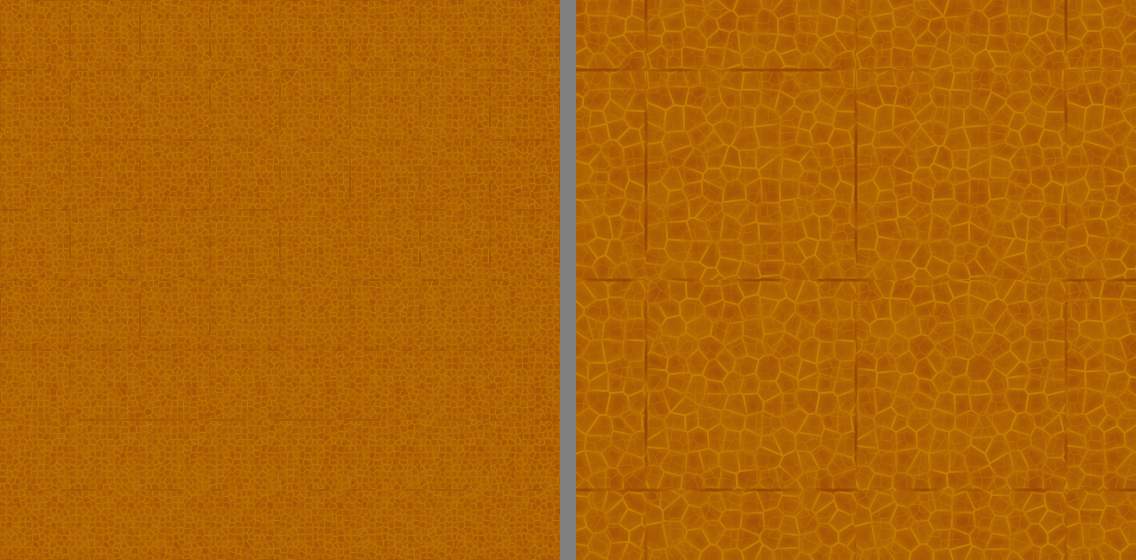
Left: the whole. Right: its middle third, enlarged.
Write a WebGL 1 fragment shader that draws this texture.

```glsl
precision highp float;
// Amber leather tiles, 8 by 8, with fine yellow cracks, mottling and worn dark seams.

uniform vec2 u_resolution;

const float TILES = 8.0;          // repeats across and down
const float CELLS = 11.0;         // large crack cells across a tile
const float FINE_CELLS = 17.0;    // small crack cells across a tile
const float JITTER = 0.42;        // scatter of the cell centres
const float RING_PULL = 0.4;      // how far centres gather into rings
const float DRIFT = 0.35;         // change from one tile to the next
const float CRACK_WIDTH = 0.05;   // half width, in cells
const float SEAM_WIDTH = 0.007;   // half width, in tiles
const vec3 DARK = vec3(0.615, 0.290, 0.022);
const vec3 BASE = vec3(0.675, 0.370, 0.012);
const vec3 LIGHT = vec3(0.710, 0.425, 0.008);
const vec3 CRACK = vec3(0.770, 0.505, 0.010);
const vec3 SEAM = vec3(0.540, 0.220, 0.015);

vec2 hash2(vec2 p) {
  vec3 q = fract(vec3(p.xyx) * vec3(0.1031, 0.1030, 0.0973));
  q += dot(q, q.yzx + 33.33);
  return fract((q.xx + q.yz) * q.zy);
}

float cornerSlope(vec2 corner, vec2 offset) {
  float angle = 6.2832 * hash2(corner + 200.0).x;
  return dot(vec2(cos(angle), sin(angle)), offset);
}

float gradientNoise(vec2 p) {
  vec2 i = floor(p), f = fract(p);
  vec2 w = f * f * f * (f * (f * 6.0 - 15.0) + 10.0);
  vec2 e = vec2(1.0, 0.0);
  return mix(mix(cornerSlope(i, f), cornerSlope(i + e, f - e), w.x),
             mix(cornerSlope(i + e.yx, f - e.yx), cornerSlope(i + 1.0, f - 1.0), w.x), w.y);
}

// Cell centre: jittered, slowly orbiting from tile to tile, drawn towards rings.
vec2 cellCentre(vec2 cell, vec2 tile, float count) {
  vec2 rnd = hash2(cell + vec2(40.0, 70.0 + 31.0 * tile.y + count));
  float angle = 6.2832 * rnd.x + DRIFT * tile.x;
  vec2 centre = cell + 0.5 + JITTER * sqrt(rnd.y) * vec2(cos(angle), sin(angle));
  vec2 arm = centre - 0.5 * count;
  float radius = max(length(arm), 0.01);
  return centre + arm / radius * RING_PULL * (floor(radius + 0.5) - radius);
}

// x: distance to the nearest cell border, y: random tone of the cell.
vec2 crackCells(vec2 p, vec2 tile, float count) {
  vec2 home = floor(p), nearest = vec2(0.0), owner = home;
  float best = 9.0;
  for (int y = -2; y <= 2; y++) {
    for (int x = -2; x <= 2; x++) {
      vec2 cell = home + vec2(float(x), float(y));
      vec2 toCentre = cellCentre(cell, tile, count) - p;
      float d = dot(toCentre, toCentre);
      if (d < best) { best = d; nearest = toCentre; owner = cell; }
    }
  }
  float border = 9.0;
  for (int y = -2; y <= 2; y++) {
    for (int x = -2; x <= 2; x++) {
      vec2 toCentre = cellCentre(home + vec2(float(x), float(y)), tile, count) - p;
      vec2 gap = toCentre - nearest;
      if (dot(gap, gap) > 0.0001)
        border = min(border, dot(0.5 * (toCentre + nearest), normalize(gap)));
    }
  }
  return vec2(border, hash2(owner + vec2(90.0, 50.0 + 17.0 * tile.y)).x);
}

// Antialiased line coverage that keeps its weight when thinner than a pixel.
float lineCover(float dist, float halfWidth, float pixel) {
  return clamp((halfWidth - dist) / pixel + 0.5, 0.0, 1.0)
       - clamp((-halfWidth - dist) / pixel + 0.5, 0.0, 1.0);
}

void main() {
  vec2 grid = gl_FragCoord.xy / u_resolution * TILES;
  vec2 tile = floor(grid), p = fract(grid);
  float pixel = TILES / min(u_resolution.x, u_resolution.y);

  // Mottled ground, drifting a little between columns
  vec2 shift = vec2(0.08 * tile.x, 13.0 * tile.y);
  float blotch = gradientNoise(p * 6.0 + shift);
  float grain = gradientNoise(p * 23.0 + shift * 2.0 + 9.0);
  float broad = gradientNoise(grid * 0.45 + 30.0);

  // Two layers of cells; their cores are darker than their rims
  vec2 big = crackCells(p * CELLS, tile, CELLS);
  vec2 fine = crackCells(p * FINE_CELLS, tile, FINE_CELLS);
  float core = smoothstep(0.03, 0.40, big.x);
  float tone = 0.30 + 0.65 * blotch + 0.35 * grain + 0.20 * broad
             - 0.50 * core - 0.40 * (big.y - 0.5) - 0.15 * (fine.y - 0.5);
  vec3 colour = mix(BASE, LIGHT, clamp(tone, 0.0, 1.0));
  colour = mix(colour, DARK, clamp(-tone, 0.0, 1.0));

  // Cracks of uneven strength
  float wear = smoothstep(-0.35, 0.4, gradientNoise(p * 8.0 + shift + 55.0));
  float bigCrack = lineCover(big.x, CRACK_WIDTH, pixel * CELLS);
  float fineCrack = lineCover(fine.x, CRACK_WIDTH, pixel * FINE_CELLS);
  colour = mix(colour, CRACK, bigCrack * mix(0.35, 0.95, wear));
  colour = mix(colour, CRACK, fineCrack * mix(0.40, 0.10, wear));

  // Worn seams, with upright ones fading out in the lower rows
  vec2 nearLine = floor(grid + 0.5);
  vec2 seamDist = abs(grid - nearLine);
  float upright = smoothstep(0.04, 0.2, p.y) * smoothstep(0.97, 0.75, p.y);
  upright *= mix(0.15, 0.75, smoothstep(0.5, 3.2, tile.y - 0.15 * tile.x));
  upright *= smoothstep(-0.4, 0.15, gradientNoise(vec2(nearLine.x * 3.3, grid.y * 5.0)));
  float level = 0.65 * smoothstep(-0.2, 0.2, gradientNoise(vec2(grid.x * 4.0, nearLine.y * 3.7)));
  colour = mix(colour, SEAM, upright * lineCover(seamDist.x, SEAM_WIDTH, pixel));
  colour = mix(colour, SEAM, level * lineCover(seamDist.y, SEAM_WIDTH, pixel));

  gl_FragColor = vec4(colour, 1.0);
}
```
